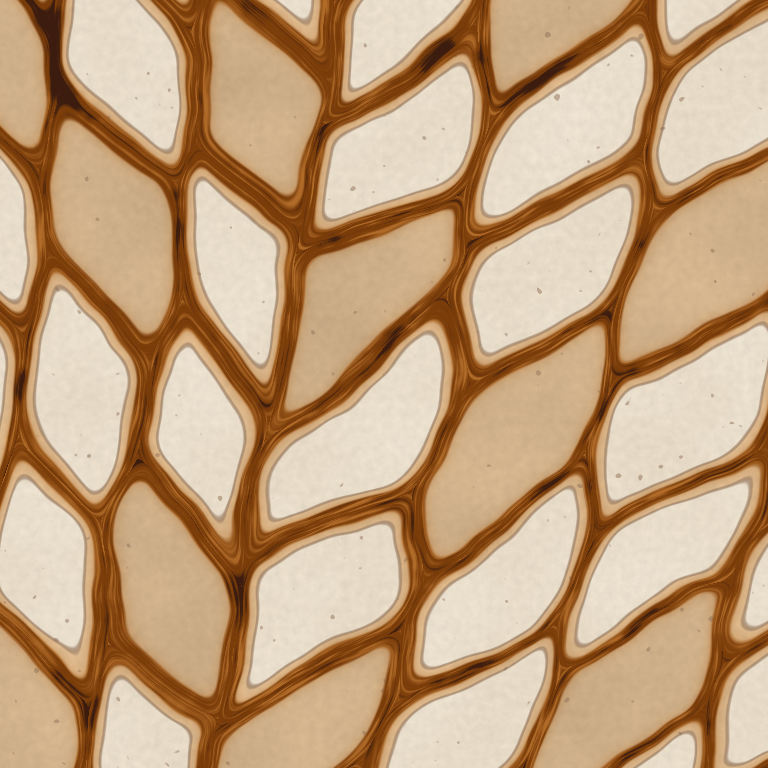
Give the GLSL for this pattern, as a WebGL 1 fragment shader.

```glsl
precision highp float;
// Leaf-shaped cells branching from a curved stem, like a stained vein network.
// Each side of the stem is a sheared, jittered Voronoi lattice; the distance to
// the cell walls gives the streaky brown veins, beige margins and pale panes.
uniform vec2 u_resolution;

const vec3 PALE   = vec3(0.91, 0.865, 0.79);
const vec3 BEIGE  = vec3(0.81, 0.69, 0.54);
const vec3 AMBER  = vec3(0.69, 0.42, 0.16);
const vec3 BROWN  = vec3(0.48, 0.24, 0.04);
const vec3 DARK   = vec3(0.23, 0.11, 0.06);
const vec3 PENCIL = vec3(0.56, 0.44, 0.34);
const vec2 METRIC = vec2(2.0, 1.0); // straightens the walls between columns

vec2 hash2(vec2 p) {
  vec3 q = fract(vec3(p.xyx) * vec3(0.1031, 0.1030, 0.0973));
  q += dot(q, q.yzx + 33.33);
  return fract((q.xx + q.yz) * q.zy);
}

float gradientDot(vec2 cell, vec2 offset) {
  return dot(hash2(cell) * 2.0 - 1.0, offset);
}

float gradientNoise(vec2 p) {
  vec2 i = floor(p), f = fract(p);
  vec2 w = f * f * f * (f * (f * 6.0 - 15.0) + 10.0);
  vec2 e = vec2(0.0, 1.0);
  return 1.4 * mix(
    mix(gradientDot(i, f), gradientDot(i + e.yx, f - e.yx), w.x),
    mix(gradientDot(i + e.xy, f - e.xy), gradientDot(i + e.yy, f - e.yy), w.x), w.y);
}

float fbm(vec2 p) {
  float sum = 0.0, amp = 0.6;
  for (int i = 0; i < 4; i++) {
    sum += amp * gradientNoise(p);
    p = p * 2.03 + 17.3;
    amp *= 0.5;
  }
  return sum;
}

float smoothMin(float a, float b, float k) {
  float h = max(k - abs(a - b), 0.0) / k;
  return min(a, b) - 0.25 * h * h * k;
}

float columnShift(float col, float side) {
  return 0.5 * mod(col, 2.0) + 0.25 * hash2(vec2(col + 5.0, side * 31.0)).x;
}

// Centre of one lattice cell, in lattice units
vec2 cellSite(vec2 id, float side) {
  vec2 jitter = (hash2(id + 40.0 + side * 71.0) - 0.5) * vec2(0.16, 0.26);
  return id + 0.5 + jitter + vec2(0.0, columnShift(id.x, side));
}

// Lattice id at a given step from the cell that holds uv
vec2 neighbourId(vec2 uv, float i, float j, float side) {
  float col = floor(uv.x) + i;
  return vec2(col, floor(uv.y - columnShift(col, side)) + j);
}

// Returns distance to the nearest wall (x) and the cell id (yz)
vec3 leafCells(vec2 q, float side) {
  vec2 size = mix(vec2(0.175, 0.215), vec2(0.215, 0.195), side);
  float slope = mix(0.85, 0.64, side);
  vec2 uv = vec2(q.x, q.y - slope * q.x) / size;
  vec2 nearId = vec2(0.0), site = vec2(0.0);
  float best = 1e3;
  for (int i = -1; i <= 1; i++) for (int j = -2; j <= 2; j++) {
    vec2 id = neighbourId(uv, float(i), float(j), side);
    vec2 s = cellSite(id, side), r = s - uv;
    float d = dot(r * METRIC, r);
    if (id.x >= 0.0 && d < best) { best = d; nearId = id; site = s; }
  }
  float wall = q.x; // the stem closes the first column
  for (int i = -1; i <= 1; i++) for (int j = -2; j <= 2; j++) {
    vec2 id = neighbourId(uv, float(i), float(j), side);
    if (id.x < 0.0 || distance(id, nearId) < 0.5) continue;
    vec2 s = cellSite(id, side);
    vec2 n = METRIC * (s - site);
    vec2 grad = vec2(n.x / size.x - n.y * slope / size.y, n.y / size.y);
    wall = smoothMin(wall, dot(n, 0.5 * (s + site) - uv) / length(grad), 0.022);
  }
  return vec3(wall, nearId);
}

// Streaks follow the wall distance, pooled stain darkens patches
vec3 veinColor(vec2 p, float d, float halfWidth, float seed) {
  float along = dot(p, vec2(0.6, 0.8));
  float streak = gradientNoise(vec2(d * 230.0, along * 13.0 + seed));
  float fine = gradientNoise(vec2(d * 480.0, along * 34.0 + seed * 2.0));
  float core = 1.0 - smoothstep(0.1, 1.0, d / halfWidth);
  float pool = smoothstep(0.05, 0.5, fbm(p * 7.0 + 3.0));
  float tone = 0.27 + 0.20 * core + 0.55 * streak + 0.28 * fine
             + 0.5 * pool * (0.4 + core) + 0.18 * fbm(p * 30.0);
  vec3 col = mix(AMBER, BROWN, smoothstep(0.05, 0.5, tone));
  return mix(col, DARK, smoothstep(0.55, 1.0, tone));
}

void main() {
  vec2 p = gl_FragCoord.xy / u_resolution.y;
  float aa = 1.2 / u_resolution.y;

  // Hand-drawn wobble, then fold about the stem
  vec2 warp = vec2(gradientNoise(p * 4.0), gradientNoise(p * 4.0 + 50.0));
  vec2 ripple = vec2(gradientNoise(p * 19.0 + 9.0), gradientNoise(p * 19.0 + 70.0));
  vec2 q = p + 0.026 * warp + 0.005 * ripple;
  q.x -= 0.27 + 0.23 * q.y - 0.07 * q.y * q.y;
  float side = step(0.0, q.x);
  q.x = abs(q.x);

  vec3 cell = leafCells(q, side);
  float d = cell.x;
  float seed = 20.0 * hash2(cell.yz + side * 13.0).x;
  float isTan = 1.0 - step(0.5, mod(cell.z + 2.0 * cell.y + side, 3.0));
  float taper = mix(1.25, 0.8, smoothstep(0.0, 0.5, q.x));
  float veinHalf = 0.0112 * taper * (1.0 + 0.6 * gradientNoise(p * 7.0 + seed));
  float paneEdge = veinHalf + 0.011 + 0.005 * gradientNoise(p * 11.0 + seed);

  // Paper: beige ground with pale panes in thin pencil outlines
  float blotch = fbm(p * 6.0 + 11.0), grain = fbm(p * 90.0);
  vec3 ground = BEIGE * (1.0 + 0.07 * (1.0 - isTan) + 0.09 * blotch);
  ground = mix(ground, AMBER, 0.4 * exp(-max(d - veinHalf, 0.0) / 0.006));
  vec3 pane = PALE * (1.0 + vec3(0.03, 0.04, 0.06) * blotch);
  float paneMask = (1.0 - isTan) * smoothstep(-aa, aa, d - paneEdge);
  vec3 col = mix(ground, pane, paneMask);
  float outline = 1.0 - smoothstep(0.0006, 0.0006 + 1.5 * aa, abs(d - paneEdge));
  col = mix(col, PENCIL, 0.6 * outline * (1.0 - isTan));
  col *= 1.0 + 0.05 * grain;
  col = mix(col, PENCIL, 0.5 * smoothstep(0.62, 0.75, gradientNoise(p * 75.0)));

  // Veins with a slightly soft, darker rim
  float veinMask = 1.0 - smoothstep(-aa, aa + 0.0012, d - veinHalf);
  vec3 vein = veinColor(p, d, veinHalf, seed);
  float rim = smoothstep(0.003, 0.0, abs(d - veinHalf + 0.001));
  vein = mix(vein, BROWN, 0.4 * rim);
  gl_FragColor = vec4(mix(col, vein, veinMask), 1.0);
}
```
